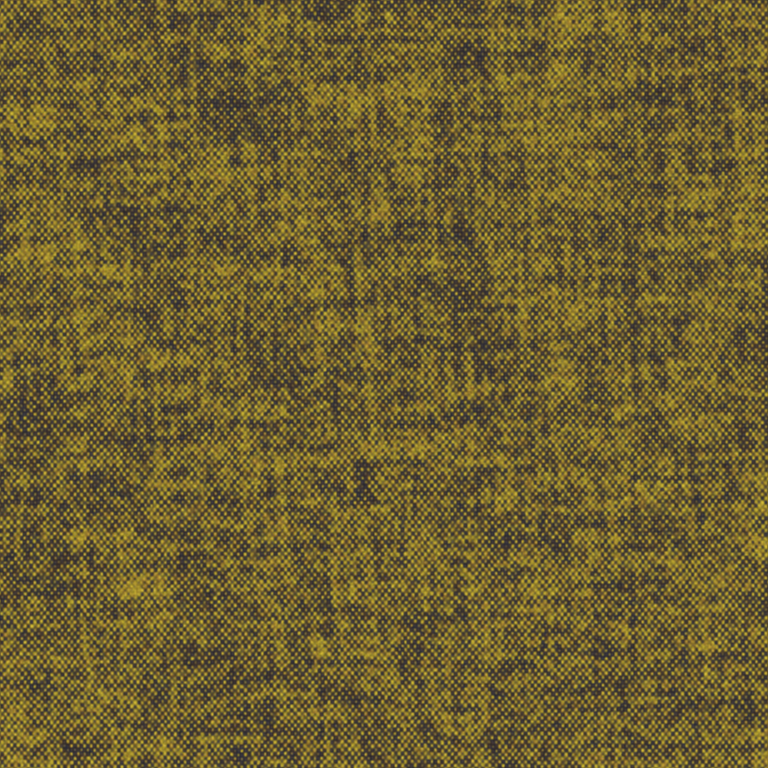
Give the GLSL for this texture, as a Shadertoy shader.

```glsl
const vec2  THREADS      = vec2(230.0, 192.0); // warp and weft count per canvas
const vec3  MUSTARD      = vec3(0.75, 0.67, 0.19);
const vec3  OCHRE        = vec3(0.67, 0.52, 0.20);
const vec3  SLATE        = vec3(0.20, 0.20, 0.25);
const vec3  UMBER        = vec3(0.26, 0.21, 0.19);
const float WEAVE        = 0.52;  // tone difference of warp and weft
const float DYE_OFFSET   = -0.01; // raises or lowers the yellow share
const float DYE_SOFTNESS = 0.43;
const float WEFT_STREAK  = 0.36;
const float WARP_STREAK  = 0.30;
const float BLOTCH       = 0.15;
const float JITTER       = 0.72;
const float GROOVE_SHADE = 0.74;
const float CROWN_SHADE  = 1.04;
const float FIBRE_GRAIN  = 0.34;
const float WOBBLE       = 0.50;   // thread wander, in threads
const float SOFTNESS     = 0.0026; // blur width, in canvas units
const float PI           = 3.14159265;
const int   SAMPLES      = 4;      // supersampling grid per axis

float hash(vec2 p) {
    return fract(sin(dot(p, vec2(127.1, 311.7))) * 43758.5453);
}

float noise(vec2 p) {
    vec2 i = floor(p), f = fract(p);
    f = f * f * (3.0 - 2.0 * f);
    return mix(mix(hash(i), hash(i + vec2(1, 0)), f.x),
               mix(hash(i + vec2(0, 1)), hash(i + vec2(1, 1)), f.x), f.y);
}

// Uneven dye: streaks along both thread directions, faint patches, stitch jitter
float dyeLevel(vec2 p) {
    float weft   = noise(p * vec2(0.070, 0.52) + 17.3);
    float warp   = noise(p * vec2(0.45, 0.075) + 61.7);
    float blotch = noise(p * 0.085 + 33.1);
    float stitch = noise(p - 0.5);
    return WEFT_STREAK * (weft - 0.5) + WARP_STREAK * (warp - 0.5)
         + BLOTCH * (blotch - 0.5) + JITTER * (stitch - 0.5);
}

vec3 cloth(vec2 uv) {
    // Slightly wandering threads; a smooth checker alternates warp and weft
    vec2 p = uv * THREADS;
    p += WOBBLE * (vec2(noise(p * 0.21), noise(p * 0.21 + 90.0)) - 0.5);
    vec2 wave = sin(PI * p);
    float checker = wave.x * wave.y;

    // Yarn colour
    float dye = WEAVE * checker + dyeLevel(p) + DYE_OFFSET;
    float yellow = smoothstep(-DYE_SOFTNESS, DYE_SOFTNESS, dye);
    float tint = noise(p + 7.9);
    vec3 color = mix(mix(SLATE, UMBER, tint), mix(MUSTARD, OCHRE, tint * tint), yellow);

    // Rounded crowns, shallow grooves and fine fibres
    float crown = sqrt(abs(checker));
    float fibre = 1.0 + FIBRE_GRAIN * (noise(uv * 512.0) - 0.5);
    return color * mix(GROOVE_SHADE, CROWN_SHADE, crown) * fibre;
}

void mainImage(out vec4 fragColor, in vec2 fragCoord) {
    vec2 center = fragCoord / iResolution.y;
    float footprint = max(SOFTNESS, 1.0 / iResolution.y);
    vec3 sum = vec3(0.0);
    for (int y = 0; y < SAMPLES; y++) {
        for (int x = 0; x < SAMPLES; x++) {
            vec2 offset = (vec2(x, y) + 0.5) / float(SAMPLES) - 0.5;
            sum += cloth(center + offset * footprint);
        }
    }
    fragColor = vec4(sum / float(SAMPLES * SAMPLES), 1.0);
}
```
